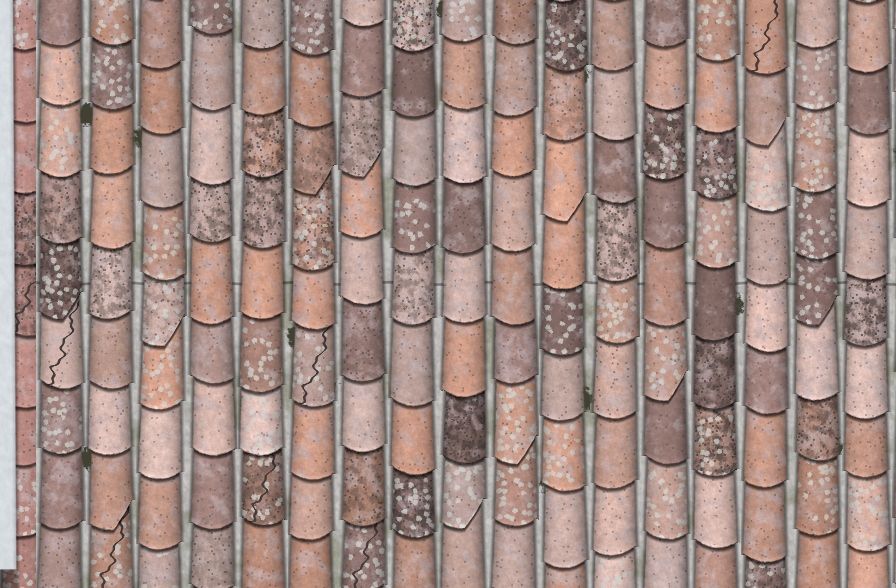
Write a WebGL 1 fragment shader that draws this texture.

```glsl
precision highp float;
uniform vec2 u_resolution;

#define COL_PITCH 0.0857
#define ROW_PITCH 0.1186
#define FIRST_COL 0.0605
#define HALF_WIDTH 0.41
#define SAG 0.1
#define STRIP_WIDTH 0.022
#define JOINT_Y 0.518
#define MORTAR vec3(0.74, 0.73, 0.72)
#define ORANGE vec3(0.77, 0.58, 0.50)
#define PINK vec3(0.79, 0.68, 0.65)
#define BROWN vec3(0.56, 0.45, 0.43)
#define SOOT vec3(0.25, 0.22, 0.21)

float hash(vec2 p) {
  return fract(sin(dot(p, vec2(127.1, 311.7))) * 4375.85);
}

// Cellular noise: x = distance to the nearest point, y = its random id
vec2 cells(vec2 p) {
  vec2 base = floor(p), best = vec2(9.0, 0.0);
  for (int j = -1; j <= 1; j++) {
    for (int i = -1; i <= 1; i++) {
      vec2 c = base + vec2(float(i), float(j));
      vec2 point = c + vec2(hash(c), hash(c + 37.3));
      float d = length(point - p);
      if (d < best.x) best = vec2(d, hash(c + 71.9));
    }
  }
  return best;
}

// Layered, rotated sines in about -1..1
float mottle(vec2 p) {
  float sum = 0.0, amp = 0.5;
  for (int i = 0; i < 5; i++) {
    p = mat2(0.8, 0.6, -0.6, 0.8) * p * 1.7 + 1.3;
    sum += amp * sin(p.x + 1.6 * sin(p.y * 0.9)) * cos(p.y + sin(p.x * 0.7));
    amp *= 0.72;
  }
  return sum;
}

// Lower lip of a tile in row units, with jitter, tilt and rare chipped corners
float lip(float row, float col, float q) {
  vec2 id = vec2(col, row);
  float tilt = 0.05 * (hash(id + 5.1) - 0.5) * q;
  float chip = step(0.93, hash(id + 9.7)) * max(q - 0.1, 0.0) * 0.35;
  return row + 0.06 + 0.2 * hash(id + 2.3) + tilt + chip;
}

vec3 mortarColor(vec2 p, float gap, float grime) {
  vec3 c = MORTAR + 0.07 * grime + 0.03 * mottle(p * 160.0);
  c = mix(c, c * vec3(0.82, 0.83, 0.77), smoothstep(0.1, 0.7, mottle(p * 9.0)));
  c *= mix(0.52, 1.0, smoothstep(0.0, 0.09, gap));
  float joint = abs(p.y - JOINT_Y - 0.002 * sin(p.x * 40.0));
  c *= 1.0 - 0.35 * (1.0 - smoothstep(0.001, 0.0035, joint));
  // Sparse moss and debris
  vec2 moss = cells(p * 14.0 + 3.0);
  float clump = moss.x + 0.12 * mottle(p * 110.0);
  return mix(c, vec3(0.25, 0.25, 0.20), step(0.93, moss.y) * (1.0 - smoothstep(0.2, 0.32, clump)));
}

vec3 tileColor(vec2 p, vec2 id, float q, float t, float grime) {
  float kind = hash(id + 13.7), tone = hash(id + 21.9);
  vec3 c = mix(ORANGE, PINK, smoothstep(0.2, 0.75, kind));
  c = mix(c, BROWN, smoothstep(0.6, 0.9, tone));
  if (id.x < 0.0) c = vec3(0.70, 0.52, 0.49);
  c *= 0.86 + 0.22 * hash(id + 31.1);
  // Chalky bloom and dark weathering
  float cloud = mottle(p * 38.0 + id * 2.7);
  float bloom = smoothstep(-0.1, 0.8, cloud + 0.5 * hash(id + 41.0) - 0.2);
  c = mix(c, vec3(0.72, 0.66, 0.67), 0.6 * bloom);
  float age = smoothstep(0.68, 1.0, hash(id + 53.0));
  c = mix(c, SOOT, age * smoothstep(-0.5, 0.7, grime - 0.4 * cloud) * 0.75);
  c *= 1.0 + 0.07 * grime + 0.05 * mottle(p * 230.0);
  // Pits and pale lichen
  vec2 pit = cells(p * 130.0);
  float pitted = step(0.84 - 0.3 * age, pit.y) * (1.0 - smoothstep(0.14, 0.32, pit.x));
  c = mix(c, SOOT, pitted * (0.35 + 0.4 * age));
  vec2 lichen = cells(p * 75.0 + 8.0);
  float patchy = lichen.x + 0.15 * mottle(p * 190.0);
  float host = step(0.76, hash(id + 61.0)) * step(0.5, lichen.y);
  c = mix(c, vec3(0.78, 0.79, 0.77), 0.75 * host * (1.0 - smoothstep(0.25, 0.45, patchy)));
  // Rare jagged crack
  float crack = abs(q - 1.3 * (t - 0.5) - 0.15 * sin(t * 17.0) - 0.07 * sin(t * 41.0));
  c = mix(c, SOOT, step(0.95, hash(id + 77.0)) * (1.0 - smoothstep(0.03, 0.09, crack)));
  // Barrel shading
  return c * (1.06 - 0.36 * pow(abs(q), 3.0) - 0.07 * q);
}

void main() {
  vec2 p = gl_FragCoord.xy / u_resolution.y;
  float px = 1.0 / u_resolution.y;
  float grime = mottle(p * 75.0);

  // Column and row of the tile
  float gx = (p.x - FIRST_COL) / COL_PITCH;
  float col = floor(gx);
  float x = gx - col - 0.5 - 0.025 * sin(p.y * 7.0 + col * 2.1);
  if (col < 0.0) x -= 0.3;
  float bend = clamp(x / HALF_WIDTH, -1.0, 1.0);
  float v = p.y / ROW_PITCH + 0.8 * hash(vec2(col, 4.0)) + SAG * (1.0 - bend * bend) + 0.008 * grime;
  float row = floor(v);
  if (v < lip(row, col, bend)) row -= 1.0;
  float t = v - lip(row, col, bend);
  float above = lip(row + 1.0, col, bend) - v;
  vec2 id = vec2(col, row);

  // Tapered, slightly misplaced outline
  x -= 0.05 * (hash(id + 83.0) - 0.5);
  float halfWidth = HALF_WIDTH + 0.015 - 0.045 * t + 0.006 * grime;
  float gap = abs(x) - halfWidth;
  vec3 tile = tileColor(p, id, clamp(x / halfWidth, -1.0, 1.0), t, grime);
  float aaRow = px / ROW_PITCH, aaCol = px / COL_PITCH;
  tile *= mix(0.36, 1.0, smoothstep(0.01, 0.075, above));
  tile *= mix(0.45, 1.0, smoothstep(0.0, 1.5 * aaRow, t));
  tile *= 1.0 + 0.1 * (1.0 - smoothstep(0.02, 0.09, t));
  vec3 color = mix(tile, mortarColor(p, gap, grime), smoothstep(-aaCol, aaCol, gap));

  // White edge strip on the left
  float edge = p.x - STRIP_WIDTH - 0.006 * (1.0 - p.y);
  color *= mix(0.6, 1.0, smoothstep(0.0, 0.008, edge));
  vec3 strip = vec3(0.84, 0.86, 0.88) + 0.03 * grime - 0.12 * smoothstep(-0.008, 0.0, edge);
  float stripMask = (1.0 - smoothstep(-px, px, edge)) * smoothstep(0.03, 0.03 + 2.0 * px, p.y);
  gl_FragColor = vec4(mix(color, strip, stripMask), 1.0);
}
```
